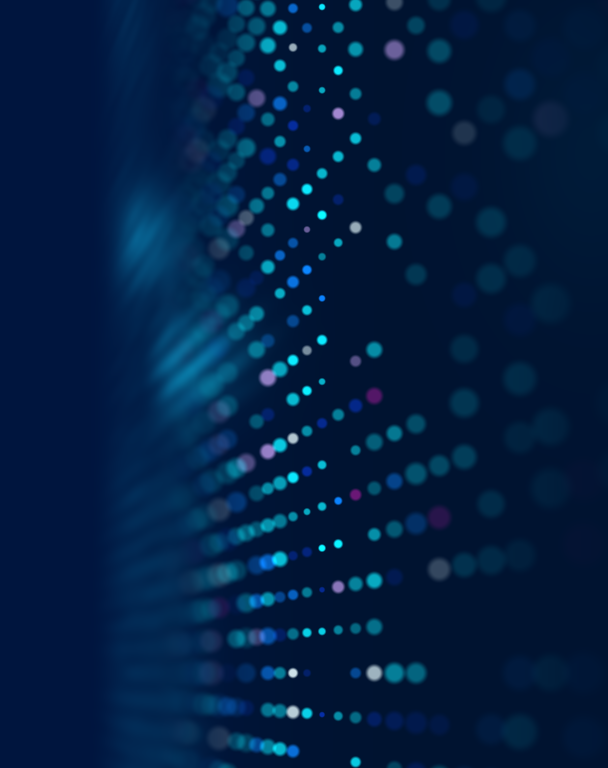
Reproduce this background procedurally as a Shadertoy shader.

```glsl
// Deep blue field of glowing dots in perspective, sharp at centre and blurred at the sides.

const float FOCUS_X = 0.412;    // sharp column
const float VANISH_X = 0.1384;  // columns crowd toward this edge
const float COLUMN_SPAN = 0.2431;
const float COLUMN_RATIO = 1.075;
const float HORIZON_Y = 0.1237; // the only level row
const float ROW_GAP = 0.0542;

float hash(vec2 p) {
    return fract(sin(dot(p, vec2(127.1, 311.7))) * 43758.55);
}

float noise(vec2 p) {
    vec2 i = floor(p), f = fract(p);
    f = f * f * (3.0 - 2.0 * f);
    return mix(mix(hash(i), hash(i + vec2(1, 0)), f.x),
               mix(hash(i + vec2(0, 1)), hash(i + vec2(1, 1)), f.x), f.y);
}

// Soft ellipse whose long axis follows dir
float glow(vec2 p, vec2 center, vec2 size, vec2 dir) {
    vec2 q = p - center;
    q = vec2(dot(q, dir), dot(q, vec2(-dir.y, dir.x))) / size;
    return exp(-dot(q, q));
}

// Perspective grid: columns grow geometrically, rows fan out
float columnIndex(float x) {
    return log(max((x - VANISH_X) / COLUMN_SPAN, 0.02)) / log(COLUMN_RATIO);
}

float columnX(float i) {
    return VANISH_X + COLUMN_SPAN * pow(COLUMN_RATIO, i);
}

float rowGap(float x) {
    return ROW_GAP * (1.0 + (x - 0.4193) / 0.6224);
}

vec3 dotColor(float h) {
    vec3 cyan = vec3(0.04, 0.86, 0.95);
    vec3 blue = vec3(0.04, 0.45, 0.95);
    vec3 navy = vec3(0.02, 0.10, 0.50);
    vec3 white = vec3(0.90, 0.98, 1.0);
    vec3 violet = vec3(0.80, 0.62, 0.98);
    vec3 magenta = vec3(0.62, 0.03, 0.50);
    if (h < 0.60) return cyan;
    if (h < 0.72) return blue;
    if (h < 0.85) return navy;
    if (h < 0.91) return white;
    return h < 0.97 ? violet : magenta;
}

// Chance that a grid cell is lit: full at the focus, with two gaps on the right
float dotDensity(vec2 center, float row) {
    float offset = center.x - FOCUS_X;
    float density = mix(0.84, 0.48, smoothstep(0.02, 0.16, offset));
    density -= 0.15 * smoothstep(0.03, 0.12, -offset);
    density += 0.22 * smoothstep(0.05, 0.12, offset) * (1.0 - smoothstep(3.0, 5.0, row));
    float gaps = glow(center, vec2(0.48, 0.6), vec2(0.05, 0.06), vec2(1, 0));
    gaps += smoothstep(0.06, 0.1, offset) * step(abs(row - 1.0), 0.5);
    return density * (1.0 - 0.85 * min(gaps, 1.0));
}

// One disc of the grid; it widens and dims away from the focus
vec3 bokeh(vec2 p, vec2 cell, vec2 center, float pixel) {
    float offset = center.x - FOCUS_X;
    float present = step(hash(cell + 3.7), dotDensity(center, cell.y));
    float blur = abs(offset) * (offset < 0.0 ? 0.08 : 0.068);
    float radius = 0.0044 * mix(0.65, 1.4, hash(cell + 8.3)) + blur * 0.92;
    float soft = max(pixel, radius * 0.36);
    float disc = 1.0 - smoothstep(radius - soft, radius + soft, length(p - center));
    float dim = mix(0.5, 1.25, hash(cell + 19.1)) / (1.0 + pow(blur / 0.0062, 2.0));
    return dotColor(hash(cell + 41.9)) * disc * present * dim;
}

vec3 dotField(vec2 p, float pixel) {
    vec3 light = vec3(0.0);
    float nearColumn = floor(columnIndex(p.x) + 0.5);
    for (int i = -4; i <= 4; i++) {
        float column = nearColumn + float(i);
        float x = columnX(column);
        float gap = rowGap(x);
        float nearRow = floor((p.y - HORIZON_Y) / gap + 0.5);
        for (int j = -1; j <= 1; j++) {
            float row = nearRow + float(j);
            vec2 center = vec2(x, HORIZON_Y + row * gap);
            light += bokeh(p, vec2(column, row), center, pixel);
        }
    }
    return light;
}

// Smeared rows at the far left, with two brighter clouds
float haze(vec2 p, float row) {
    float edge = smoothstep(0.115, 0.18, p.x);
    float streak = 0.5 + 0.5 * cos(6.2832 * row);
    float grain = noise(vec2(p.x * 40.0, row * 1.7));
    float rowsVisible = 1.0 - smoothstep(6.0, 10.0, row);
    float right = mix(0.31, 0.25, smoothstep(0.45, 0.75, p.y));
    float band = edge * (1.0 - smoothstep(right - 0.11, right, p.x));
    float level = 0.055 + 0.06 * glow(p, vec2(0.17, 0.98), vec2(0.05, 0.11), vec2(1, 0))
                + 0.025 * (1.0 - smoothstep(0.36, 0.46, p.y));
    float upper = glow(p, vec2(0.19, 0.69), vec2(0.045, 0.065), vec2(1, 0));
    float lower = glow(p, vec2(0.25, 0.53), vec2(0.075, 0.058), vec2(0.86, 0.51))
                * smoothstep(0.18, 0.225, p.x);
    return band * level * (0.65 + 0.3 * streak * rowsVisible + 0.5 * grain)
         + edge * upper * (0.20 + 0.10 * grain)
         + lower * (0.17 + 0.17 * streak + 0.10 * grain);
}

void mainImage(out vec4 fragColor, in vec2 fragCoord) {
    vec2 p = fragCoord / iResolution.y;
    float pixel = 1.0 / iResolution.y;
    float row = (p.y - HORIZON_Y) / rowGap(p.x);

    // Background
    vec3 color = mix(vec3(0.0, 0.082, 0.245), vec3(0.0, 0.075, 0.19),
                     smoothstep(0.1, 0.5, p.x));
    color += vec3(0.0, 0.03, 0.03) * glow(p, vec2(0.77, 0.8), vec2(0.11, 0.18), vec2(1, 0));

    // Haze and dots
    color += vec3(0.08, 0.92, 1.0) * haze(p, row);
    float sides = smoothstep(0.2, 0.36, p.x) * (1.0 - 0.6 * smoothstep(0.66, 0.78, p.x));
    vec3 dots = dotField(p, pixel) * sides;
    color = 1.0 - (1.0 - color) * (1.0 - min(dots, vec3(1.0)));

    fragColor = vec4(color, 1.0);
}
```
